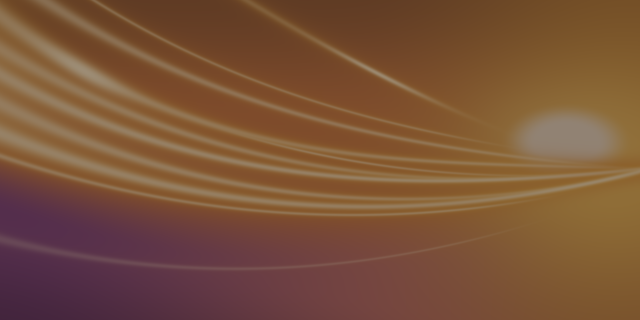
This background is drawn by a WebGL 2 fragment shader. Its source:

```glsl
#version 300 es
precision highp float;

uniform vec2 u_resolution;
out vec4 fragColor;

const int STREAKS = 11;
const vec3 CREAM = vec3(0.61, 0.56, 0.49);
const vec3 GOLD = vec3(0.57, 0.42, 0.17);
const vec3 AMBER = vec3(0.53, 0.34, 0.15);

// Streak heights at four evenly spaced columns
const vec4 PATH[STREAKS] = vec4[](
    vec4(1.495, 1.062, 0.695, 0.453),
    vec4(1.208, 0.802, 0.591, 0.479),
    vec4(1.091, 0.732, 0.552, 0.469),
    vec4(0.948, 0.609, 0.497, 0.471),
    vec4(0.896, 0.604, 0.466, 0.469),
    vec4(0.844, 0.555, 0.445, 0.471),
    vec4(0.766, 0.510, 0.435, 0.471),
    vec4(0.674, 0.440, 0.378, 0.458),
    vec4(0.583, 0.393, 0.359, 0.464),
    vec4(0.513, 0.357, 0.336, 0.448),
    vec4(0.253, 0.161, 0.219, 0.422));

// Left width, right width, core opacity, halo opacity
const vec4 STYLE[STREAKS] = vec4[](
    vec4(0.014, 0.007, 0.22, 0.35),
    vec4(0.006, 0.004, 0.42, 0.30),
    vec4(0.026, 0.005, 0.50, 0.30),
    vec4(0.030, 0.005, 0.55, 0.50),
    vec4(0.005, 0.004, 0.60, 0.30),
    vec4(0.026, 0.005, 0.58, 0.45),
    vec4(0.026, 0.006, 0.70, 0.50),
    vec4(0.028, 0.005, 0.65, 0.45),
    vec4(0.028, 0.007, 0.70, 0.55),
    vec4(0.009, 0.004, 0.50, 0.35),
    vec4(0.016, 0.003, 0.24, 0.04));

// Visible horizontal span of each streak
const vec2 SPAN[STREAKS] = vec2[](
    vec2(-1.0, 1.65), vec2(-1.0, 1.68), vec2(-1.0, 2.4),
    vec2(-1.0, 2.2), vec2(0.6, 2.2), vec2(-1.0, 2.3),
    vec2(-1.0, 2.4), vec2(-1.0, 2.1), vec2(-1.0, 2.3),
    vec2(-1.0, 1.8), vec2(-1.0, 1.75));

float bell(float d) {
    return exp(-d * d);
}

float blob(vec2 p, vec2 center, vec2 radius) {
    vec2 q = (p - center) / radius;
    return exp(-dot(q, q));
}

// Cubic through four evenly spaced heights
float curveHeight(float x, vec4 h) {
    float t = x * 1.5;
    float a = t - 1.0, b = t - 2.0, c = t - 3.0;
    return dot(h, vec4(-a * b * c / 6.0, t * b * c * 0.5,
                       -t * a * c * 0.5, t * a * b / 6.0));
}

float curveDistance(vec2 p, vec4 h) {
    float y = curveHeight(p.x, h);
    float slope = (curveHeight(p.x + 0.01, h) - y) / 0.01;
    return (p.y - y) / sqrt(1.0 + slope * slope);
}

vec3 backdrop(vec2 p) {
    // Brown and rust above, plum and rose below
    vec3 upper = mix(vec3(0.49, 0.29, 0.17), vec3(0.37, 0.23, 0.14),
                     smoothstep(0.62, 1.05, p.y));
    vec3 lower = mix(vec3(0.33, 0.18, 0.30), vec3(0.46, 0.27, 0.25),
                     smoothstep(0.0, 1.35, p.x));
    lower *= mix(0.78, 1.0, smoothstep(-0.05, 0.3, p.y + 0.2 * p.x));
    float rim = curveHeight(p.x, PATH[9]);
    vec3 color = mix(lower, upper, smoothstep(-0.17, 0.05, p.y - rim));

    // Warm light along the right side
    float side = smoothstep(1.1, 2.0, p.x);
    color = mix(color, vec3(0.45, 0.30, 0.14), 0.8 * side);
    return mix(color, vec3(0.58, 0.45, 0.22),
               0.9 * blob(p, vec2(1.93, 0.47), vec2(0.5, 0.4)));
}

vec3 addStreak(vec3 color, vec2 p, vec4 path, vec4 style, vec2 span) {
    float d = curveDistance(p, path);
    float width = mix(style.y, style.x, exp(-2.2 * max(p.x, 0.0)));
    float fade = smoothstep(span.x, span.x + 0.4, p.x)
               * (1.0 - smoothstep(span.y - 0.4, span.y, p.x));
    color = mix(color, AMBER, 0.5 * style.w * fade * bell(d / (width * 2.0 + 0.025)));
    color = mix(color, GOLD, style.w * fade * bell(d / (width * 1.6 + 0.003)));
    return mix(color, CREAM, style.z * fade * bell(d / width));
}

float glint(vec2 p, vec4 path, float x, float reach, float width) {
    return bell((p.x - x) / reach) * bell(curveDistance(p, path) / width);
}

void main() {
    vec2 p = gl_FragCoord.xy / u_resolution * vec2(2.0, 1.0);
    vec3 color = backdrop(p);

    // Pale haze between the broad streaks at the left
    float top = curveHeight(p.x, PATH[4]);
    float base = curveHeight(p.x, PATH[9]);
    float band = smoothstep(-0.01, 0.08, p.y - base)
               * (1.0 - smoothstep(-0.06, 0.05, p.y - top));
    color = mix(color, vec3(0.53, 0.41, 0.36), 0.6 * band * exp(-2.5 * p.x));

    // Soft sun with a golden surround
    vec2 sun = (p - vec2(1.77, 0.555)) / vec2(0.175, 0.105);
    float radius = length(sun);
    color = mix(color, vec3(0.57, 0.45, 0.26), 0.65 * bell(radius * 0.65));
    color = mix(color, vec3(0.57, 0.51, 0.45), 1.0 - smoothstep(0.55, 1.2, radius));

    for (int i = 0; i < STREAKS; i++) {
        color = addStreak(color, p, PATH[i], STYLE[i], SPAN[i]);
    }

    // Bright accents riding on two streaks
    float accent = glint(p, PATH[0], 1.18, 0.14, 0.007)
                 + glint(p, PATH[3], 0.26, 0.13, 0.026);
    color = mix(color, vec3(0.63, 0.58, 0.50), 0.75 * min(accent, 1.0));
    fragColor = vec4(color, 1.0);
}
```
